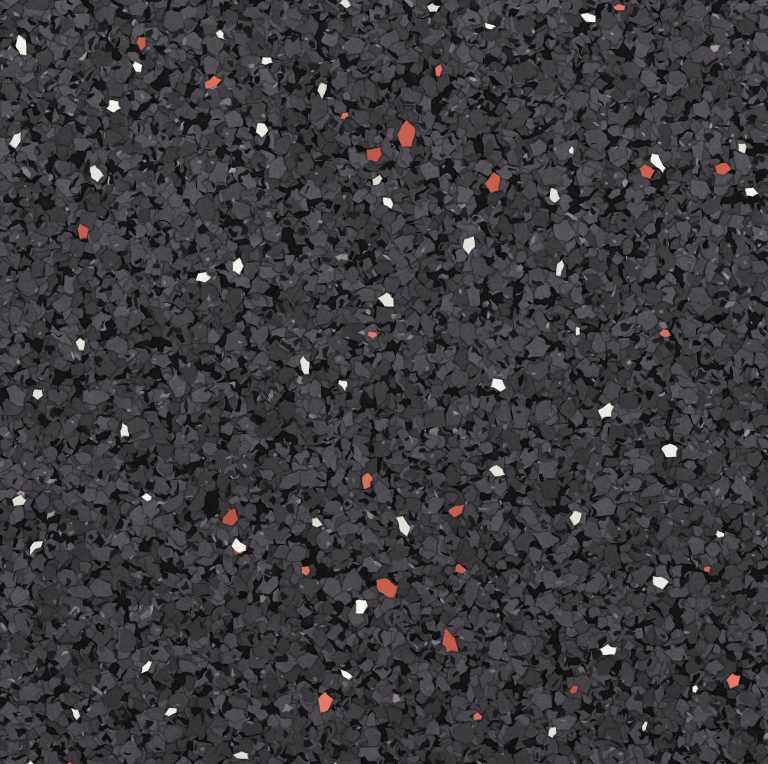
This texture is drawn by a WebGL 2 fragment shader. Its source:

```glsl
#version 300 es
precision highp float;

uniform vec2 u_resolution;
out vec4 fragColor;

const float TAU = 6.2831853;
const int SIDES = 5;

vec3 hash3(ivec2 cell, int seed) {
    uvec3 v = uvec3(ivec3(cell, seed)) * 1664525u + 1013904223u;
    v.x += v.y * v.z; v.y += v.z * v.x; v.z += v.x * v.y;
    v ^= v >> 16u;
    v.x += v.y * v.z; v.y += v.z * v.x; v.z += v.x * v.y;
    return vec3(v >> 8u) / 16777216.0;
}

float valueNoise(vec2 p, int seed) {
    ivec2 i = ivec2(floor(p));
    vec2 f = fract(p);
    f = f * f * (3.0 - 2.0 * f);
    float low = mix(hash3(i, seed).x, hash3(i + ivec2(1, 0), seed).x, f.x);
    float high = mix(hash3(i + ivec2(0, 1), seed).x, hash3(i + ivec2(1, 1), seed).x, f.x);
    return mix(low, high, f.y);
}

mat2 rotation(float angle) {
    float c = cos(angle), s = sin(angle);
    return mat2(c, s, -s, c);
}

// Signed distance to an irregular convex polygon
float chipDistance(vec2 q, float radius, ivec2 cell, int seed) {
    float d = -1.0;
    for (int k = 0; k < SIDES; k++) {
        vec3 h = hash3(cell, seed + 31 * (k + 1));
        float angle = TAU * float(k) / float(SIDES) + (h.x - 0.5) * 0.5;
        d = max(d, dot(q, vec2(cos(angle), sin(angle))) - radius * mix(0.6, 1.0, h.y));
    }
    return d;
}

// Paints one scattered layer of chips; radii are fractions of the cell size
vec3 paintChips(vec3 base, vec2 p, float cellSize, int seed, float density,
                vec2 radii, float stretch, float shadow, vec3 dark, vec3 light) {
    float softness = max(0.0012, 0.7 / u_resolution.y);
    vec2 g = p / cellSize;
    ivec2 home = ivec2(floor(g));
    for (int y = -1; y <= 1; y++) {
        for (int x = -1; x <= 1; x++) {
            ivec2 cell = home + ivec2(x, y);
            vec3 place = hash3(cell, seed);
            vec3 form = hash3(cell, seed + 7);
            if (place.z > density) continue;
            vec2 q = rotation(form.x * TAU) * (g - vec2(cell) - place.xy);
            float elongation = mix(1.0, stretch, form.y);
            q *= vec2(1.0 / elongation, elongation);
            float radius = mix(radii.x, radii.y, form.z);
            if (length(q) > radius * 1.6 + 0.004 / cellSize) continue;
            float d = chipDistance(q, radius, cell, seed) * cellSize;
            float tone = hash3(cell, seed + 13).x;
            base *= 1.0 - shadow * (1.0 - smoothstep(0.0, 0.0035, d));
            base = mix(base, mix(dark, light, tone), 1.0 - smoothstep(-softness, softness, d));
        }
    }
    return base;
}

void main() {
    vec2 p = gl_FragCoord.xy / u_resolution.y;
    vec2 ragged = vec2(valueNoise(p * 130.0, 901), valueNoise(p * 130.0, 902)) - 0.5;
    vec2 warped = p + ragged * 0.005;

    // Black binder and overlapping rubber granules
    vec3 color = vec3(0.085, 0.08, 0.087);
    vec3 rubberDark = vec3(0.212, 0.205, 0.214);
    vec3 rubberLight = vec3(0.335, 0.326, 0.345);
    for (int i = 0; i < 5; i++) {
        float cellSize = 0.021 + 0.011 * float(i % 3);
        color = paintChips(color, warped, cellSize, 100 + 211 * i, 1.0,
                           vec2(0.34, 0.46), 1.35, 0.3, rubberDark, rubberLight);
    }

    // Jagged crevices and pale fragments
    color = paintChips(color, p + ragged * 0.009, 0.021, 1511, 0.65, vec2(0.14, 0.31), 1.8, 0.0,
                       vec3(0.055, 0.05, 0.057), vec3(0.13, 0.125, 0.135));
    color = paintChips(color, warped, 0.011, 1723, 0.1, vec2(0.12, 0.26), 1.6, 0.0,
                       vec3(0.33, 0.33, 0.36), vec3(0.52, 0.51, 0.54));
    color = paintChips(color, warped, 0.025, 1931, 0.07, vec2(0.1, 0.24), 1.9, 0.0,
                       vec3(0.4, 0.39, 0.42), vec3(0.6, 0.57, 0.58));

    // Surface grain and broad lighting
    float grain = valueNoise(p * 430.0, 2003) - 0.5;
    float mottling = valueNoise(p * 45.0, 2011) - 0.5;
    color *= 1.0 + 0.13 * grain + 0.1 * mottling;
    color *= mix(0.95, 1.05, smoothstep(0.0, 0.8, p.y));

    // Red and white accent chips
    vec2 accent = p + ragged * 0.003;
    color = paintChips(color, accent, 0.1, 2203, 0.27, vec2(0.045, 0.155), 1.3, 0.25,
                       vec3(0.73, 0.33, 0.26), vec3(0.9, 0.48, 0.4));
    color = paintChips(color, accent, 0.1, 2411, 0.5, vec2(0.045, 0.11), 1.55, 0.25,
                       vec3(0.86, 0.86, 0.83), vec3(0.97, 0.97, 0.95));

    fragColor = vec4(color * (1.0 + 0.03 * grain), 1.0);
}
```
